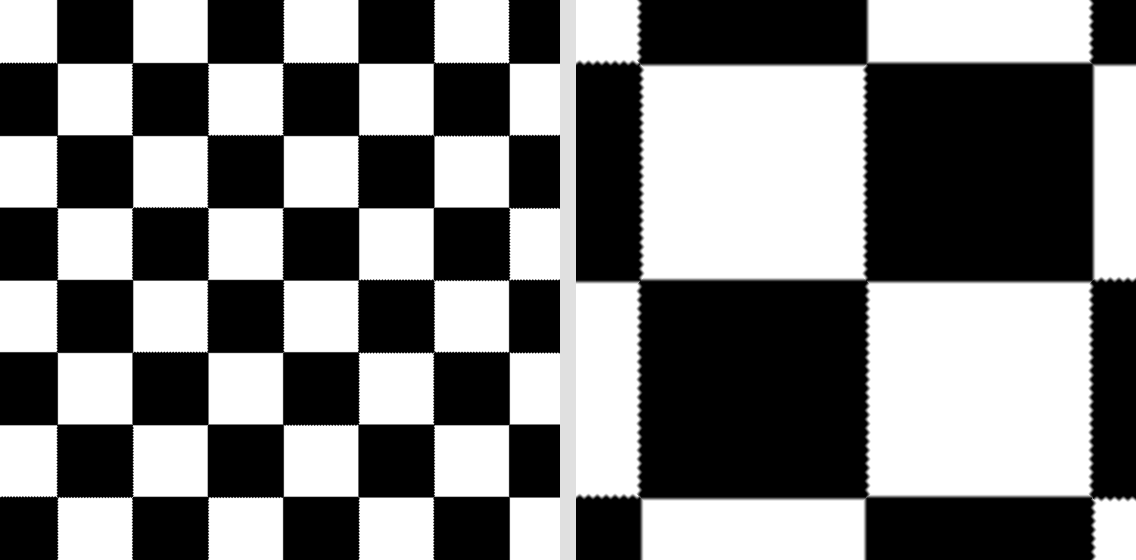
Left: the whole. Right: its middle third, enlarged.
This pattern is drawn by a WebGL 2 fragment shader. Its source:

```glsl
#version 300 es
precision highp float;
// Black and white checkerboard, cropped unevenly by the canvas borders.
// A signed distance to the nearest cell edge gives soft edges; black spreads
// slightly into white, and some edge segments carry a fine dotted fringe.

uniform vec2 u_resolution;
out vec4 fragColor;

float hash(vec2 p) {
    vec3 q = fract(vec3(p.xyx) * 0.1031);
    q += dot(q, q.yzx + 33.33);
    return fract((q.x + q.y) * q.z);
}

void main() {
    vec2 uv = gl_FragCoord.xy / u_resolution;

    // Cells slightly wider than tall, offset so the border cells are cut
    vec2 cellSize = vec2(0.1345, 0.1291);
    vec2 grid = (uv - vec2(0.1027, 0.1122)) / cellSize;
    vec2 cell = floor(grid);
    float side = mod(cell.x + cell.y, 2.0) < 0.5 ? -1.0 : 1.0;

    // Distance to the nearest edge, positive inside white cells
    vec2 edge = floor(grid + 0.5);
    vec2 gap = abs(grid - edge) * cellSize;
    bool vertical = gap.x < gap.y;
    float dist = side * min(gap.x, gap.y);

    // Dotted fringe on a random half of the edge segments
    vec2 segment = vertical ? vec2(edge.x, cell.y) : vec2(cell.x, edge.y) + 40.0;
    float along = vertical ? uv.y : uv.x;
    float dotted = step(0.5, hash(segment + 20.0));
    float fringe = 0.0007 * dotted * sin(along * 6.2832 * 190.0);

    // Soft transition, never narrower than about one pixel
    float softness = max(0.0016, 0.7 / min(u_resolution.x, u_resolution.y));
    float white = smoothstep(-softness, softness, dist - 0.0007 + fringe);
    fragColor = vec4(vec3(white), 1.0);
}
```
